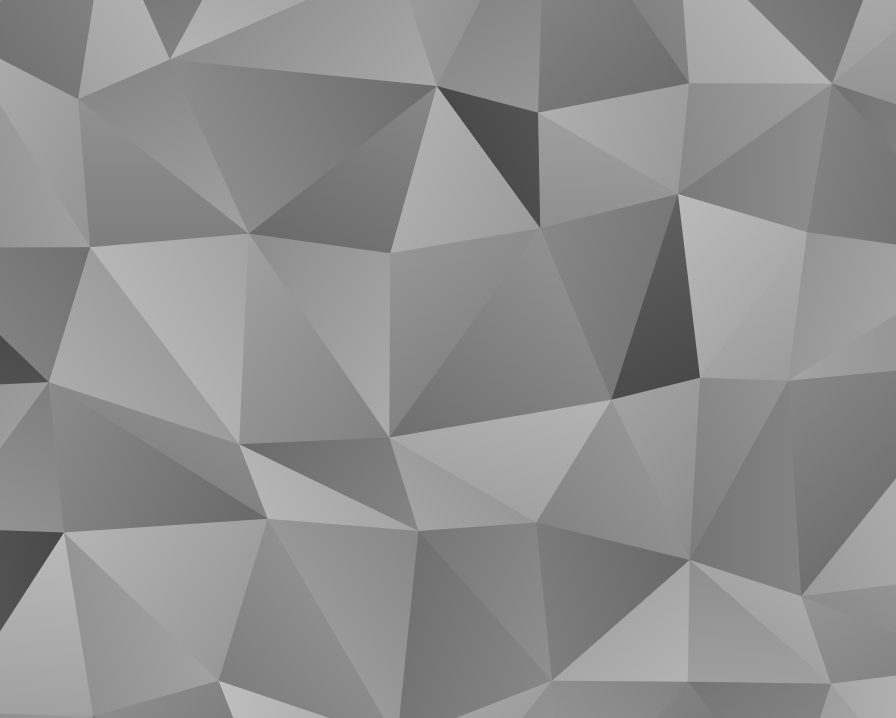
Reproduce this background procedurally as a WebGL 1 fragment shader.

```glsl
precision highp float;
// Grey low-poly surface: a jittered grid of corners, six cells across, whose
// quads are each split into two triangles. Every facet has its own tone and a
// soft linear gradient; facets are blended by their edge coverage.

uniform vec2 u_resolution;

float hash(vec2 p) {
  return fract(sin(dot(p, vec2(127.1, 311.7))) * 43758.55);
}

// Grid corner, often near its home and sometimes shifted far along an axis.
vec2 corner(vec2 id) {
  vec2 r = 2.0 * vec2(hash(id + 3.7), hash(id + 19.3)) - 1.0;
  return id + 0.49 * r * abs(r);
}

// Twice the signed area of a triangle, positive when counter-clockwise.
float turn(vec2 a, vec2 b, vec2 c) {
  vec2 u = b - a;
  vec2 v = c - a;
  return u.x * v.y - u.y * v.x;
}

// Signed distance from p to the line a-b, positive on its left.
float leftOf(vec2 p, vec2 a, vec2 b) {
  return turn(a, b, p) / max(length(b - a), 0.001);
}

// Facet tone (x, weighted by coverage) and coverage (y).
vec2 facet(vec2 p, vec2 a, vec2 b, vec2 c, float rank, float pixel) {
  float inside = min(leftOf(p, a, b), min(leftOf(p, b, c), leftOf(p, c, a)));
  float coverage = clamp(0.5 + inside / pixel, 0.0, 1.0);

  // A few facets fall into deep shade, the rest spread over mid greys.
  float tone = rank < 0.055 ? 0.29 + rank : 0.45 + 0.25 * pow(rank, 1.15);

  // Linear gradient around the centroid.
  vec2 center = (a + b + c) / 3.0;
  float angle = 6.2832 * hash(floor(center * 8.0) + 41.0);
  tone += 0.08 * dot(p - center, vec2(cos(angle), sin(angle)));
  return vec2(tone, 1.0) * coverage;
}

void main() {
  float pixel = 6.0 / u_resolution.x;
  vec2 p = gl_FragCoord.xy * pixel + vec2(0.38, 0.75);
  vec2 home = floor(p);
  vec2 sum = vec2(0.0);

  // Shifted corners let neighbouring quads reach into this cell.
  for (int j = -1; j <= 1; j++) {
    for (int i = -1; i <= 1; i++) {
      vec2 id = home + vec2(float(i), float(j));
      vec2 a = corner(id);
      vec2 b = corner(id + vec2(1.0, 0.0));
      vec2 c = corner(id + vec2(1.0, 1.0));
      vec2 d = corner(id + vec2(0.0, 1.0));

      // Random diagonal, unless one of them would give folded or thin facets.
      float areaAC = min(turn(a, b, c), turn(a, c, d));
      float areaBD = min(turn(a, b, d), turn(b, c, d));
      bool splitAC = min(areaAC, areaBD) > 0.1 ? hash(id + 7.1) > 0.5
                                               : areaAC > areaBD;

      // Evenly spread ranks keep the shares of the tones stable.
      float rank = fract(dot(id, vec2(0.7549, 0.5698)) + 0.3);
      float nextRank = fract(rank + 0.17);
      if (splitAC) {
        sum += facet(p, a, b, c, rank, pixel);
        sum += facet(p, a, c, d, nextRank, pixel);
      } else {
        sum += facet(p, a, b, d, rank, pixel);
        sum += facet(p, b, c, d, nextRank, pixel);
      }
    }
  }
  gl_FragColor = vec4(vec3(sum.x / max(sum.y, 0.001)), 1.0);
}
```
